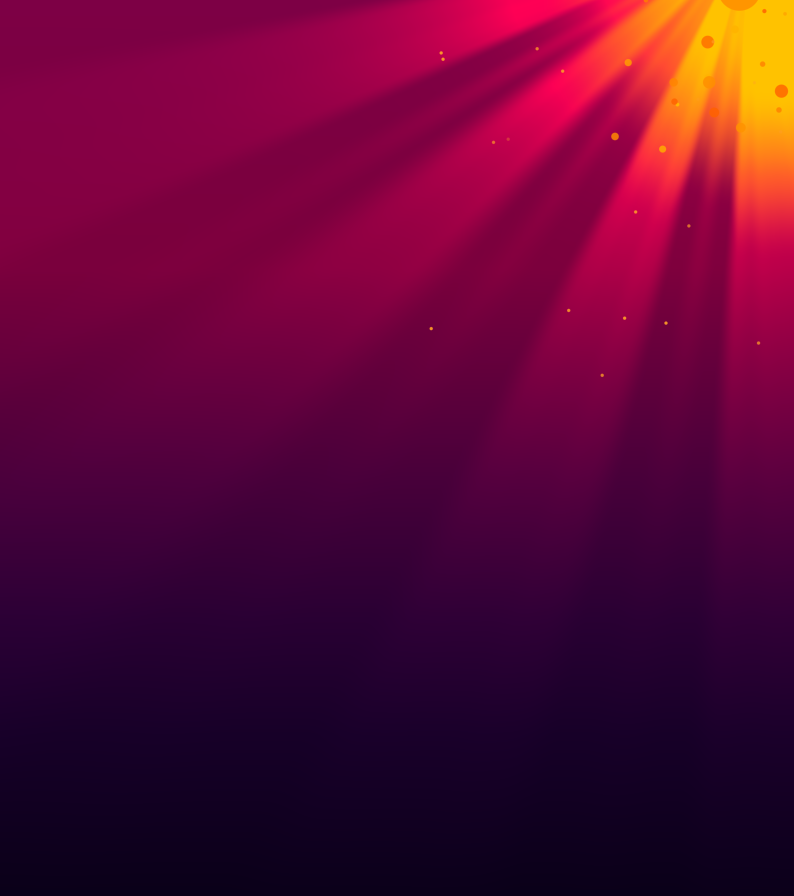
Write a WebGL 1 fragment shader that draws this background.

```glsl
precision highp float;
// Warm light beams fan out from above the top right corner over a plum to
// near-black vertical gradient. Beams are soft angular bands that fade with
// distance; a golden glow, discs and tiny sparks sit around the corner.

uniform vec2 u_resolution;

// Positions are measured left and down from the top right corner, in heights.
const vec2 SOURCE = vec2(0.048, -0.078);
const vec2 GLOW_CENTER = vec2(0.016, 0.026);
const vec2 BIG_DISC = vec2(0.061, -0.012);
const float BIG_DISC_RADIUS = 0.024;

const float BEAM_START = 0.28;
const float BEAM_FADE = 0.14;
const float SHADE_START = 0.18;
const float SHADE_FADE = 0.06;
const float SHADE_SHRINK = 0.055;

const int DISC_COUNT = 18;
const int SPARK_COUNT = 18;
const vec2 DISC_AREA = vec2(0.215, 0.18);
const vec2 SPARK_AREA = vec2(0.43, 0.42);

const vec3 PLUM = vec3(0.515, 0.0, 0.285);
const vec3 WINE = vec3(0.505, 0.0, 0.25);
const vec3 VIOLET = vec3(0.30, 0.0, 0.24);
const vec3 INDIGO = vec3(0.17, 0.0, 0.21);
const vec3 NIGHT = vec3(0.095, 0.0, 0.165);
const vec3 INK = vec3(0.04, 0.0, 0.10);
const vec3 PINK = vec3(1.0, 0.0, 0.335);
const vec3 ORANGE = vec3(1.0, 0.45, 0.12);
const vec3 GOLD = vec3(1.0, 0.76, 0.0);
const vec3 EMBER = vec3(1.0, 0.38, 0.0);
const vec3 SPARK = vec3(1.0, 0.62, 0.15);

float hash(float n) {
  n = fract(n * 0.1031);
  n *= n + 33.33;
  n *= n + n;
  return fract(n);
}

float noise(float x) {
  float cell = floor(x);
  float f = fract(x);
  return mix(hash(cell), hash(cell + 1.0), f * f * (3.0 - 2.0 * f));
}

float ramp(float a, float b, float x) {
  return clamp((x - a) / (b - a), 0.0, 1.0);
}

// Soft angular band between two angles.
float beam(float angle, float lo, float hi, float soft) {
  return smoothstep(lo - soft, lo + soft, angle)
       * (1.0 - smoothstep(hi - soft, hi + soft, angle));
}

float disc(vec2 p, vec2 center, float radius, float pixel) {
  return 1.0 - smoothstep(-pixel, pixel, length(p - center) - radius);
}

vec3 backdrop(float y) {
  vec3 color = mix(PLUM, WINE, ramp(0.0, 0.28, y));
  color = mix(color, VIOLET, ramp(0.30, 0.53, y));
  color = mix(color, INDIGO, ramp(0.53, 0.69, y));
  color = mix(color, NIGHT, ramp(0.69, 0.82, y));
  return mix(color, INK, ramp(0.82, 1.0, y));
}

// Angles run from straight down (0) towards the left.
float beams(float angle) {
  float light = beam(angle, -1.5, 0.061, 0.022);
  light += beam(angle, 0.262, 0.481, 0.03);
  light += beam(angle, 0.745, 0.955, 0.045);
  light += beam(angle, 1.155, 1.37, 0.025);
  light += 0.22 * beam(angle, 0.13, 0.18, 0.025);
  light += 0.22 * beam(angle, 0.60, 0.66, 0.035);
  light += 0.30 * beam(angle, 1.02, 1.07, 0.025);
  return light * (0.86 + 0.14 * noise(angle * 28.0));
}

void main() {
  vec2 p = (u_resolution - gl_FragCoord.xy) / u_resolution.y;
  float pixel = 0.75 / u_resolution.y;

  // Backdrop and beams
  vec2 fromSource = p - SOURCE;
  float reach = length(fromSource);
  float light = beams(atan(fromSource.x, fromSource.y));
  float lit = min(1.0, exp((BEAM_START - reach) / BEAM_FADE));
  float shaded = min(1.0, exp((SHADE_START - reach) / SHADE_FADE));
  vec3 color = backdrop(p.y) * mix(0.95, 1.0, light);
  color = mix(color, PINK, mix(shaded, lit, light));

  // Corner glow, pulled in where the beams are dark
  float g = length(p - GLOW_CENTER) + SHADE_SHRINK * (1.0 - light);
  color = mix(color, ORANGE, 1.0 - smoothstep(0.14, 0.27, g));
  color = mix(color, GOLD, 1.0 - smoothstep(0.08, 0.18, g));

  // Discs
  color = mix(color, ORANGE * vec3(1.0, 1.3, 0.0),
              disc(p, BIG_DISC, BIG_DISC_RADIUS, pixel));
  for (int i = 0; i < DISC_COUNT; i++) {
    float id = float(i) * 5.0 + 11.0;
    vec2 center = DISC_AREA * vec2(hash(id), hash(id + 1.0));
    float radius = mix(0.002, 0.008, hash(id + 2.0));
    vec3 tint = mix(EMBER, GOLD, hash(id + 3.0));
    color = mix(color, tint, 0.85 * disc(p, center, radius, pixel));
  }

  // Sparks
  for (int i = 0; i < SPARK_COUNT; i++) {
    float id = float(i) * 4.0 + 211.0;
    vec2 center = SPARK_AREA * vec2(hash(id), hash(id + 1.0));
    float strength = mix(0.25, 0.95, hash(id + 2.0));
    color = mix(color, SPARK, strength * disc(p, center, 0.0018, pixel));
  }

  gl_FragColor = vec4(color, 1.0);
}
```
